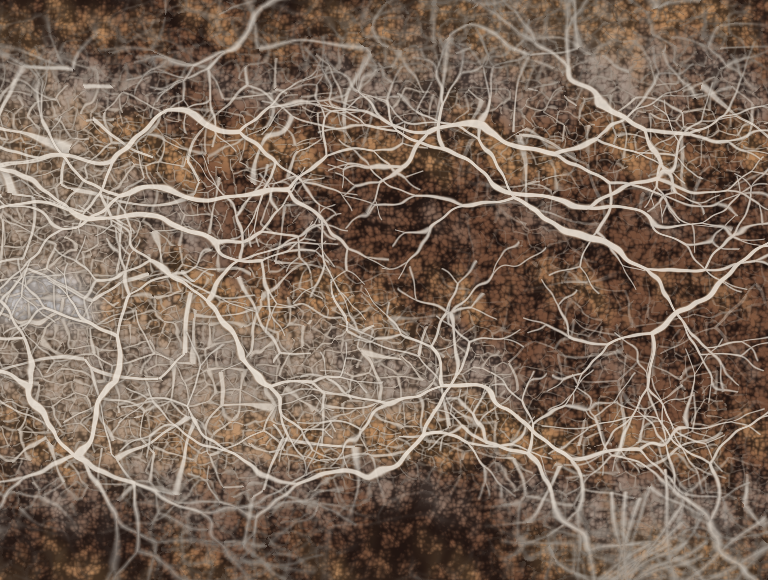
Reproduce this texture procedurally as a Shadertoy shader.

```glsl
// Pale branching threads spreading over crumbly brown soil, with shallow focus.
// Binary trees of segments form the thick strands; broken cellular borders form
// the finer webs; cellular crumbs, ochre patches and pale haze form the ground.

#define TRUNK_WIDTH 0.0046
#define TRUNK_LENGTH 0.165
#define TREE_COLUMNS 4
#define TREE_ROWS 4
#define TREE_NODES 64
#define WEB_SCALE 6.5
#define WEB_WIDTH 0.0042
#define HAZE 0.85
#define DEFOCUS 0.006

const vec3 DARK_SOIL = vec3(0.125, 0.08, 0.065);
const vec3 BROWN_SOIL = vec3(0.45, 0.305, 0.225);
const vec3 OCHRE = vec3(0.70, 0.53, 0.36);
const vec3 PALE_HAZE = vec3(0.69, 0.64, 0.60);
const vec3 TAN = vec3(0.66, 0.55, 0.45);
const vec3 CREAM = vec3(0.95, 0.91, 0.86);

vec2 hash2(vec2 p) {
    vec3 q = fract(p.xyx * vec3(0.1031, 0.1030, 0.0973));
    q += dot(q, q.yzx + 33.33);
    return fract((q.xx + q.yz) * q.zy);
}

// Layered sines, used to bend coordinates and to mottle masks
vec2 wander(vec2 p) {
    vec2 sum = vec2(0.0);
    float amp = 1.0;
    for (int i = 0; i < 4; i++) {
        sum += amp * sin(p.yx + vec2(1.3, 4.1) * float(i + 1) + sum.yx);
        p = mat2(1.52, 1.14, -1.14, 1.52) * p;
        amp *= 0.55;
    }
    return sum;
}

// Cellular noise: nearest distance, border gap, hash of the bordering pair
vec3 cells(vec2 p) {
    vec2 base = floor(p);
    float near = 9.0, next = 9.0, nearId = 0.0, nextId = 0.0;
    for (int y = -1; y <= 1; y++)
    for (int x = -1; x <= 1; x++) {
        vec2 cell = base + vec2(x, y);
        vec2 h = hash2(cell);
        float d = length(cell + 0.1 + 0.8 * h - p);
        float id = h.x + h.y * 7.0;
        if (d < near) {
            next = near; nextId = nearId;
            near = d; nearId = id;
        } else if (d < next) {
            next = d; nextId = id;
        }
    }
    return vec3(near, next - near, fract((nearId + nextId) * 5.7));
}

float segment(vec2 p, vec2 a, vec2 b) {
    vec2 ab = b - a;
    return length(p - a - ab * clamp(dot(p - a, ab) / dot(ab, ab), 0.0, 1.0));
}

float blob(vec2 p, vec2 centre, vec2 size) {
    vec2 d = (p - centre) / size;
    return exp(-dot(d, d));
}

// Adds a strand: x is cover, y is the rounded core, z is the contact shadow
vec3 strand(vec3 ink, float d, float width, float soft) {
    float fade = width / (width + 0.25 * soft);
    float cover = fade * (1.0 - smoothstep(width - soft, width + soft, d));
    float core = 1.0 - smoothstep(0.0, width + soft, d);
    return max(ink, vec3(cover, core, exp(-d / (width * 1.6))));
}

// One tree stored as a heap: two opposite arms leave the hub, then fork
vec3 tree(vec3 ink, vec2 p, vec2 hub, float seed, float soft) {
    if (length(p - hub) > TRUNK_LENGTH * 4.0) return ink;
    vec4 node[TREE_NODES];
    node[1] = vec4(hub, seed * 6.283, TRUNK_LENGTH);
    for (int j = 2; j < TREE_NODES; j++) {
        vec4 parent = node[j / 2];
        vec2 h = hash2(vec2(float(j) * 3.7, seed * 91.0));
        float side = (j % 2 == 0) ? 1.0 : -1.0;
        float spread = j < 4 ? mix(1.1, 1.7, h.x) : mix(0.05, 0.95, h.x);
        float angle = parent.z + side * spread;
        float len = parent.w * mix(0.55, 1.0, h.y);
        vec2 tip = parent.xy + len * vec2(cos(angle), 0.8 * sin(angle));
        node[j] = vec4(tip, angle, len);
        float width = TRUNK_WIDTH * pow(0.74, floor(log2(float(j) + 0.5)) - 1.0);
        ink = strand(ink, segment(p, parent.xy, tip), width, soft);
    }
    return ink;
}

void mainImage(out vec4 fragColor, in vec2 fragCoord) {
    vec2 p = fragCoord / iResolution.y;
    float aspect = iResolution.x / iResolution.y;
    vec2 mottle = wander(p * 9.0);
    vec2 patches = wander(p * 26.0);
    float blur = smoothstep(0.24, 0.0, p.y) + 0.8 * smoothstep(0.78, 1.0, p.y);
    float soft = 1.0 / iResolution.y + DEFOCUS * blur;

    // Where growth crowds the ground
    float dense = blob(p, vec2(0.46, 0.33), vec2(0.48, 0.17))
        + 0.95 * blob(p, vec2(0.02, 0.60), vec2(0.26, 0.36))
        + 0.65 * blob(p, vec2(0.92, 0.94), vec2(0.45, 0.16))
        + 0.50 * blob(p, vec2(1.16, 0.08), vec2(0.22, 0.14));
    dense = clamp(dense + 0.11 * mottle.x, 0.0, 1.0);

    // Crumbly soil
    vec2 bent = p + 0.0018 * wander(p * 60.0);
    float crumb = 0.0;
    for (int i = 0; i < 3; i++) {
        float weight = mix(0.36, 0.34 - 0.10 * float(i), blur * 0.6);
        crumb += weight * (1.0 - cells(bent * 26.0 * pow(2.2, float(i))).x);
    }
    crumb = smoothstep(0.38, 0.84, crumb + 0.04 * mottle.y + 0.03 * patches.y);
    vec3 color = mix(DARK_SOIL, BROWN_SOIL, crumb);
    float ochre = smoothstep(0.1, 0.85, dense + 0.3 * patches.x);
    float haze = smoothstep(0.15, 1.0, dense - 0.25 * patches.x);
    color = mix(color, OCHRE * (0.5 + 0.75 * crumb), 0.7 * ochre);
    color = mix(color, PALE_HAZE, HAZE * haze * (0.3 + 0.7 * crumb));
    float bare = blob(p + 0.012 * mottle, vec2(0.05, 0.47), vec2(0.11, 0.075));
    bare = smoothstep(0.3, 0.8, bare + 0.12 * patches.y);
    color = mix(color, vec3(0.84, 0.83, 0.83), bare * (0.6 + 0.35 * crumb));

    // Fine webs, from the smallest up
    for (int i = 4; i >= 0; i--) {
        float level = float(i);
        float scale = WEB_SCALE * pow(1.7, level);
        vec2 q = p + 0.085 / scale * wander(p * scale * 2.4 + level * 7.0);
        vec3 c = cells(q * scale * vec2(1.0, 1.2) + level * 17.0);
        float width = WEB_WIDTH * pow(0.77, level) * mix(0.45, 1.1, c.z);
        vec3 web = strand(vec3(0.0), 0.5 * c.y / scale, width, soft);
        float present = step(c.z, 0.4 + 0.4 * dense);
        present *= smoothstep(0.0, 0.5, dense + 0.08 + 0.14 * mottle.y);
        color *= 1.0 - 0.3 * present * web.z;
        float light = smoothstep(0.0, 0.75, web.y) * (1.0 - 0.1 * level);
        color = mix(color, mix(TAN, CREAM, light), 0.9 * present * web.x);
    }

    // Thick branching strands and the blurred tuft in the corner
    vec2 winding = p + 0.0095 * wander(p * 24.0);
    vec3 ink = vec3(0.0);
    for (int y = 0; y < TREE_ROWS; y++)
    for (int x = 0; x < TREE_COLUMNS; x++) {
        vec2 cell = vec2(x, y);
        vec2 h = hash2(cell + 5.3);
        vec2 hub = (cell + h) / vec2(TREE_COLUMNS, TREE_ROWS) * vec2(aspect, 1.0);
        ink = tree(ink, winding, hub, hash2(cell + 31.7).x, soft);
    }
    for (int i = 0; i < 14; i++) {
        vec2 h = hash2(vec2(float(i), 8.0));
        vec2 base = vec2(1.0 + 0.2 * h.y, -0.02);
        float angle = mix(0.4, 2.1, h.x);
        vec2 tip = base + (0.13 + 0.1 * h.y) * vec2(cos(angle), sin(angle));
        ink = strand(ink, segment(p + 0.012 * mottle, base, tip), 0.003, soft);
    }
    color *= 1.0 - 0.35 * ink.z;
    color = mix(color, mix(TAN, CREAM, smoothstep(0.0, 0.6, ink.y)), 0.95 * ink.x);
    fragColor = vec4(color, 1.0);
}
```
